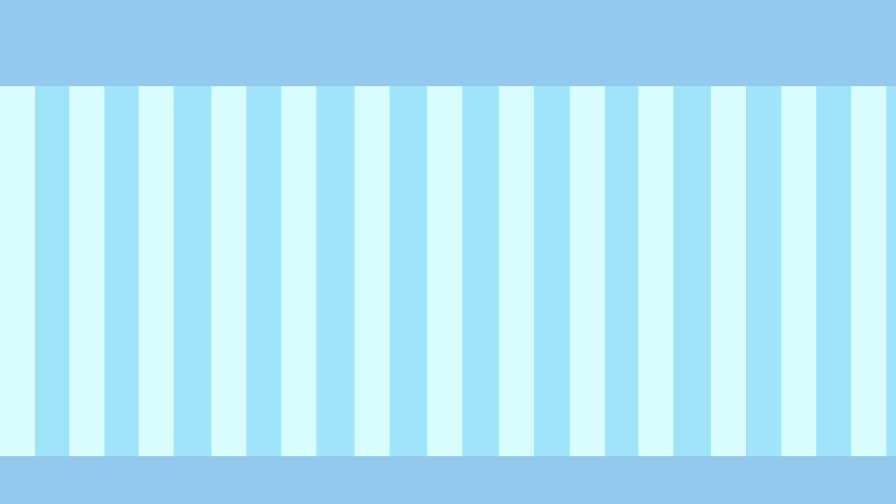
Reproduce this pattern procedurally as a Shadertoy shader.

```glsl
// Pale vertical stripes of slightly uneven spacing between two flat blue bands

// Left edge of a stripe, in stripe pitches; layered sines make the gaps uneven
float stripeStart(float index) {
    float a = index * 6.2831853 / 12.0;
    return index - 0.0293 * sin(a) + 0.0115 * (cos(2.0 * a) - cos(a))
                 - 0.0087 * sin(3.0 * a) + 0.0107 * sin(5.0 * a);
}

// Antialiased coverage of the interval from lo to hi
float interval(float x, float lo, float hi, float pixel) {
    return clamp(0.5 + min(x - lo, hi - x) / pixel, 0.0, 1.0);
}

void mainImage(out vec4 fragColor, in vec2 fragCoord) {
    vec2 uv = fragCoord / iResolution.xy;

    // Thirteen pale stripes of equal width
    float pitches = 12.632;
    float x = uv.x * pitches;
    float pale = 0.0;
    for (int i = 0; i < 13; i++) {
        float start = stripeStart(float(i));
        pale = max(pale, interval(x, start, start + 0.494, pitches / iResolution.x));
    }
    vec3 color = mix(vec3(0.627, 0.894, 0.98), vec3(0.85, 0.99, 1.0), pale);

    // Plain bands above and below the striped panel
    float panel = interval(uv.y, 0.095, 0.829, 1.0 / iResolution.y);
    color = mix(vec3(0.58, 0.79, 0.93), color, panel);

    fragColor = vec4(color, 1.0);
}
```
